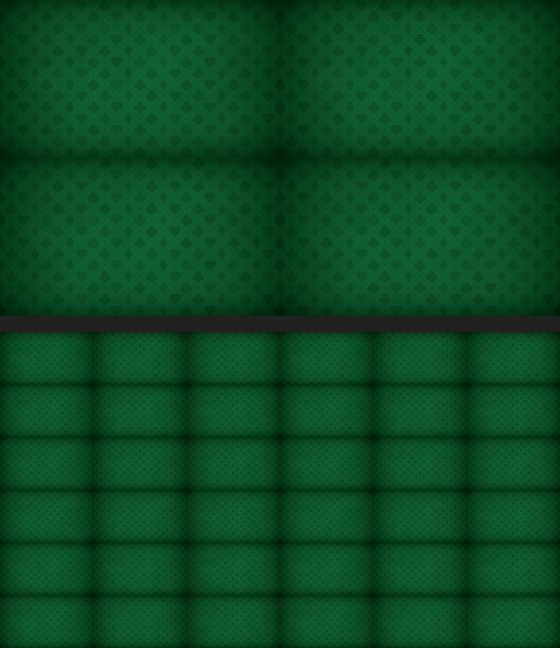
Top, the tile; bottom, the same tile 3 across and 3 down.
Reproduce this pattern procedurally as a WebGL 1 fragment shader.

```glsl
precision highp float;
// Green card-table cloth: card suits in a diamond lattice, on two by two shaded panels.
uniform vec2 u_resolution;

const vec2 PANELS = vec2(2.0, 2.0);        // shaded panels across and down
const vec2 HALF_CELLS = vec2(48.0, 28.0);  // half lattice cells across and down
const vec3 SHADE_COLOR = vec3(0.0, 0.14, 0.05);
const vec3 CLOTH_COLOR = vec3(0.05, 0.33, 0.16);
const float CLOTH_LIGHT = 1.10;            // brightness at a panel centre
const float SUIT_DARKEN = 0.15;
const float SUIT_RIM = 0.04;
const float BAND_WIDTH = 0.085;            // half widths, in half cells
const float BAND_LIGHTEN = 0.045;
const float CORE_WIDTH = 0.03;
const float CORE_DARKEN = 0.15;
const vec2 EDGE_FALL = vec2(0.43, 0.40);   // light lost at panel sides and ends
const vec2 CLOUD_CELLS = vec2(7.0, 4.0);   // mottling cells per panel
const float CLOUD_AMOUNT = 0.17;
const float WEAVE_AMOUNT = 0.03;
const float WEAR_AMOUNT = 0.35;            // fading differences between suits

float hash(vec2 p) {
  vec3 q = fract(vec3(p.xyx) * 0.1031);
  q += dot(q, q.yzx + 33.33);
  return fract((q.x + q.y) * q.z);
}

// Value noise that wraps after a whole number of cells.
float wrapNoise(vec2 p, vec2 period) {
  vec2 i = floor(p);
  vec2 f = fract(p);
  f = f * f * (3.0 - 2.0 * f);
  vec2 a = mod(i, period);
  vec2 b = mod(i + 1.0, period);
  return mix(mix(hash(a), hash(vec2(b.x, a.y)), f.x),
             mix(hash(vec2(a.x, b.y)), hash(b), f.x), f.y);
}

float clouds(vec2 uv) {
  float sum = 0.0;
  float weight = 0.5;
  vec2 period = CLOUD_CELLS;
  for (int i = 0; i < 4; i++) {
    sum += weight * wrapNoise(uv * period, period);
    period *= 2.0;
    weight *= 0.5;
  }
  return sum - 0.47;
}

// Suit distances, centred, within about half a unit of the origin.
float heart(vec2 p) {
  const float size = 0.80;
  p = vec2(abs(p.x), p.y + 0.46) / size;
  if (p.x + p.y > 1.0) return size * (length(p - vec2(0.25, 0.75)) - 0.3536);
  float tip = length(p - vec2(0.0, 1.0));
  float side = length(p - 0.5 * max(p.x + p.y, 0.0));
  return size * min(tip, side) * sign(p.x - p.y);
}

float stem(vec2 p) {
  float flare = 0.05 + 0.6 * max(-0.25 - p.y, 0.0);
  return max(abs(p.x) - flare, abs(p.y + 0.28) - 0.2);
}

float spade(vec2 p) {
  return min(heart(vec2(p.x, 0.06 - p.y)), stem(p));
}

float club(vec2 p) {
  float leaves = min(length(p - vec2(0.0, 0.24)),
                     length(vec2(abs(p.x) - 0.25, p.y + 0.09)));
  return min(leaves - 0.23, stem(p));
}

float diamond(vec2 p) {
  p = abs(p);
  return (p.x / 0.34 + p.y / 0.50 - 1.0) * 0.28;
}

float suitDistance(vec2 p, float kind) {
  if (kind < 0.5) return spade(p);
  if (kind < 1.5) return heart(p);
  if (kind < 2.5) return club(p);
  return diamond(p);
}

void main() {
  vec2 uv = gl_FragCoord.xy / u_resolution;
  float blur = 0.7 * HALF_CELLS.x / u_resolution.x;

  // Diagonal lattice: nearest cell centre and position within the cell.
  vec2 grid = uv * HALF_CELLS - vec2(0.0, 0.5);
  vec2 diagonal = floor(0.5 * vec2(grid.x + grid.y, grid.x - grid.y) + 0.5);
  vec2 cell = vec2(diagonal.x + diagonal.y, diagonal.x - diagonal.y);
  vec2 local = grid - cell;

  // Suits alternate along each row and shift by two on odd rows.
  float kind = mod(floor(cell.x * 0.5) + 2.0 * mod(cell.y, 2.0), 4.0);
  float d = suitDistance(local, kind);
  float suit = 1.0 - smoothstep(-blur, blur, d);
  float rim = 1.0 - smoothstep(0.0, blur + 0.03, abs(d));
  float fade = 1.0 - WEAR_AMOUNT * hash(mod(cell, HALF_CELLS));

  // Pale lattice band with a stitched dark core.
  float edge = abs(1.0 - abs(local.x) - abs(local.y)) * 0.7071;
  float band = 1.0 - smoothstep(BAND_WIDTH - blur, BAND_WIDTH + blur, edge);
  float core = 1.0 - smoothstep(0.0, CORE_WIDTH + blur, edge);
  core *= 0.65 + 0.35 * cos(6.2831853 * grid.x * 3.0);

  // Panel shading, cloudy wear and horizontal weave.
  vec2 panel = fract(uv * PANELS);
  vec2 q = abs(panel * 2.0 - 1.0);
  float light = (1.0 - EDGE_FALL.x * q.x * q.x * q.x)
              * (1.0 - EDGE_FALL.y * pow(q.y, 5.0));
  light *= 1.0 + CLOUD_AMOUNT * clouds(panel);
  float weave = cos(6.2831853 * grid.y * 4.0) * (0.3 + 0.7 * suit);

  float tone = CLOTH_LIGHT * light;
  tone *= 1.0 - fade * (SUIT_DARKEN * suit + SUIT_RIM * rim);
  tone *= 1.0 + BAND_LIGHTEN * band - CORE_DARKEN * core;
  tone *= 1.0 + WEAVE_AMOUNT * weave;

  // Tone is relative to the cloth green; place it between shade and cloth.
  float shadeTone = SHADE_COLOR.g / CLOTH_COLOR.g;
  vec3 color = mix(SHADE_COLOR, CLOTH_COLOR, (tone - shadeTone) / (1.0 - shadeTone));
  gl_FragColor = vec4(clamp(color, 0.0, 1.0), 1.0);
}
```
